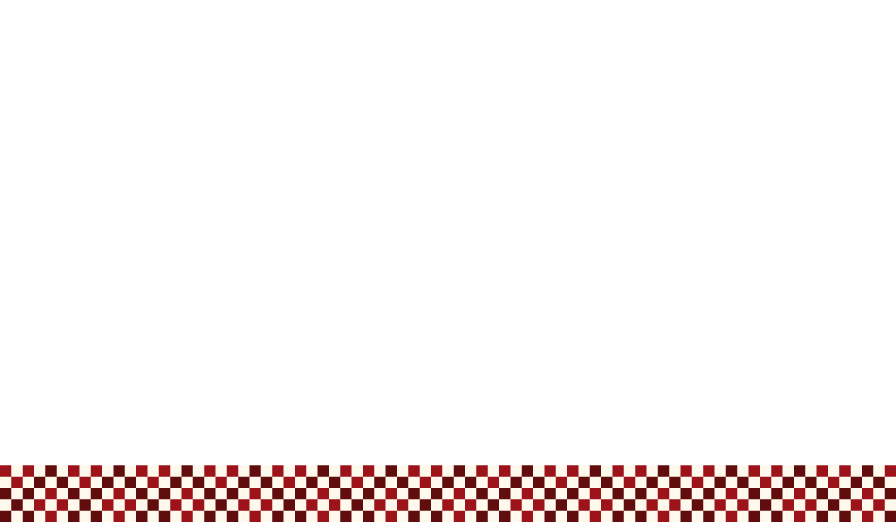
This background is drawn by a Shadertoy shader. Its source:

```glsl
// Colour of the checkered border at a point measured in cells from the lower left
vec3 borderColor(vec2 p) {
    const float rows = 5.0;
    if (p.y >= rows) return vec3(1.0);

    // Column from the left, row from the top of the border
    vec2 cell = vec2(floor(p.x), rows - 1.0 - floor(p.y));
    float rising = cell.x + cell.y;
    float falling = cell.x - cell.y;
    if (mod(rising, 2.0) > 0.5) return vec3(1.0, 0.975, 0.93);

    // Dark diagonals cross every six cells to form diamonds
    bool onDiagonal = abs(mod(rising, 6.0) - 4.0) < 0.5
                   || abs(mod(falling, 6.0) - 4.0) < 0.5;
    return onDiagonal ? vec3(0.38, 0.05, 0.05) : vec3(0.61, 0.08, 0.10);
}

void mainImage(out vec4 fragColor, in vec2 fragCoord) {
    // Average a grid of samples to smooth the cell edges
    const int samples = 4;
    float cellsPerPixel = 79.0 / iResolution.x;
    vec3 color = vec3(0.0);
    for (int j = 0; j < samples; j++) {
        for (int i = 0; i < samples; i++) {
            vec2 offset = (vec2(i, j) + 0.5) / float(samples) - 0.5;
            color += borderColor((fragCoord + offset) * cellsPerPixel);
        }
    }
    fragColor = vec4(color / float(samples * samples), 1.0);
}
```
